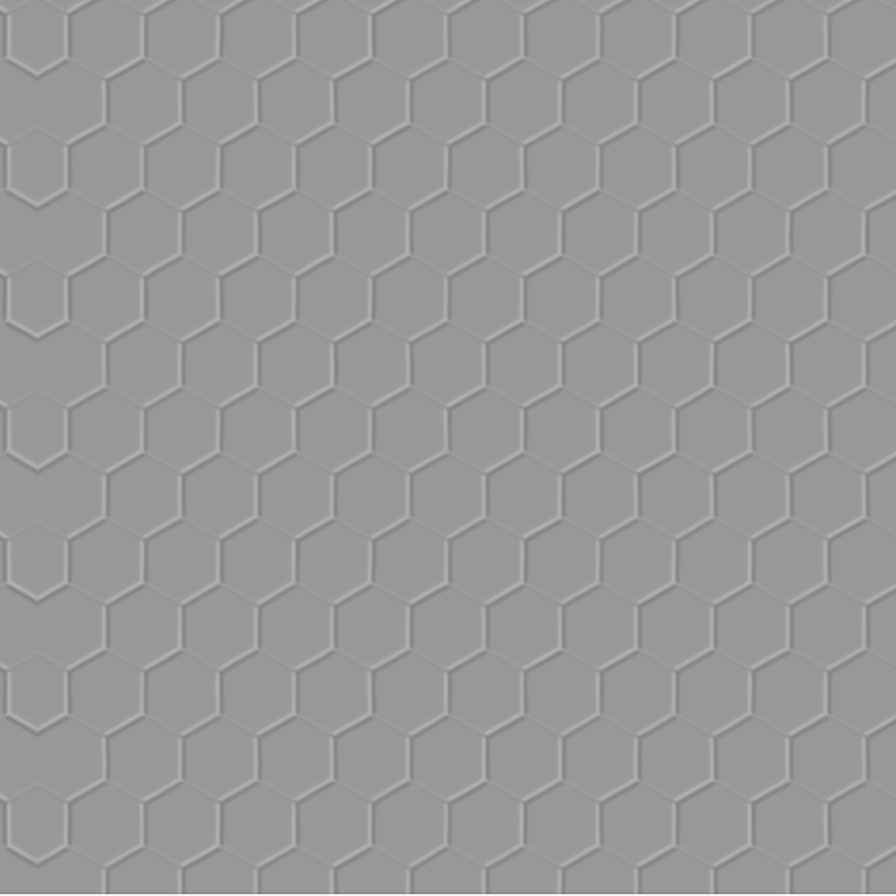
A WebGL 2 fragment shader for this pattern:

```glsl
#version 300 es
precision highp float;
// Grey embossed honeycomb lit from the upper left, folded near the left border.

uniform vec2 u_resolution;
out vec4 outColor;

const float ROOT3 = 1.7320508;
const vec2 PITCH = vec2(0.0848, 0.1466);       // one column, two rows
const vec2 CELL_CENTER = vec2(0.1182, 0.8130); // centre of one cell
const float FOLD_X = 0.0417;                   // mirror axis of the left strip
const float CORNER_ROUNDING = 0.02;            // in columns
const float RIDGE_WIDTH = 0.0026;
const float EMBOSS_SHIFT = 0.0028;
const float LIGHT_ANGLE = 2.52;                // radians, towards the light
const float LIGHT_GAIN = 0.097;
const float SHADE_GAIN = 0.083;
const vec3 BASE_GREY = vec3(0.598);
const float WOBBLE = 0.0005;                   // bending of the ridges
const float WOBBLE_SCALE = 34.0;
const float WEAR = 0.20;                       // loss of relief in worn spots
const float WEAR_SCALE = 26.0;
const vec3 RIM_COLOR = vec3(0.97);             // pale rim along the bottom
const float RIM_HEIGHT = 0.0020;
const float RIM_SHADOW_HEIGHT = 0.0042;
const float RIM_SHADOW = 0.05;

float hash(vec2 p) {
    vec3 q = fract(vec3(p.xyx) * 0.1031);
    q += dot(q, q.yzx + 33.33);
    return fract((q.x + q.y) * q.z);
}

// Smooth value noise from 0 to 1.
float noise(vec2 p) {
    vec2 i = floor(p);
    vec2 f = fract(p);
    f = f * f * (3.0 - 2.0 * f);
    float low = mix(hash(i), hash(i + vec2(1.0, 0.0)), f.x);
    float high = mix(hash(i + vec2(0.0, 1.0)), hash(i + vec2(1.0)), f.x);
    return mix(low, high, f.y);
}

float smoothMax(float a, float b, float radius) {
    float h = max(radius - abs(a - b), 0.0) / radius;
    return max(a, b) + 0.25 * h * h * radius;
}

// Distance to the nearest cell border, in canvas units.
float hexBorderDistance(vec2 p) {
    const vec2 period = vec2(1.0, ROOT3);
    vec2 q = (p - CELL_CENTER) / vec2(PITCH.x, PITCH.y / ROOT3);
    vec2 a = mod(q + 0.5 * period, period) - 0.5 * period;
    vec2 b = mod(q, period) - 0.5 * period;
    vec2 g = abs(dot(a, a) < dot(b, b) ? a : b);
    float reach = smoothMax(g.x, dot(g, vec2(0.5, 0.5 * ROOT3)), CORNER_ROUNDING);
    return (0.5 - reach) * PITCH.x;
}

// Rounded ridge along the cell borders.
float ridgeHeight(vec2 p) {
    float d = hexBorderDistance(p) / RIDGE_WIDTH;
    return exp(-d * d);
}

// Coverage of a strip of the given height along the bottom.
float bottomStrip(float y, float height) {
    float halfPixel = 0.5 / u_resolution.y;
    return 1.0 - smoothstep(height - halfPixel, height + halfPixel, y);
}

void main() {
    vec2 uv = gl_FragCoord.xy / u_resolution;

    // Mirror the strip beyond the fold, then bend the ridges slightly.
    vec2 p = vec2(FOLD_X + abs(uv.x - FOLD_X), uv.y);
    vec2 bend = vec2(noise(p * WOBBLE_SCALE), noise(p * WOBBLE_SCALE + 57.0)) - 0.5;
    p += WOBBLE * 2.0 * bend;

    // Relief: height difference along the light direction.
    vec2 shift = EMBOSS_SHIFT * vec2(cos(LIGHT_ANGLE), sin(LIGHT_ANGLE));
    float relief = ridgeHeight(p - shift) - ridgeHeight(p + shift);
    relief *= 1.0 - WEAR * noise(p * WEAR_SCALE + 11.0);
    vec3 color = BASE_GREY + relief * (relief > 0.0 ? LIGHT_GAIN : SHADE_GAIN);

    // Pale rim at the bottom with a soft shadow above it.
    color -= RIM_SHADOW * bottomStrip(uv.y, RIM_SHADOW_HEIGHT);
    color = mix(color, RIM_COLOR, bottomStrip(uv.y, RIM_HEIGHT));

    outColor = vec4(color, 1.0);
}
```
